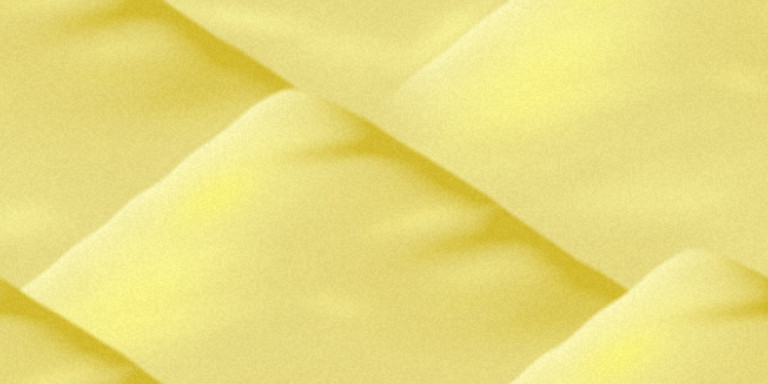
Reproduce this texture procedurally as a Shadertoy shader.

```glsl
// Hazy yellow sand dunes: a staggered, wrapping lattice of soft peaks, painted back to front.
// Each dune has a pale left crest, a lit yellow flank and an ochre shaded right ridge.
// Sheared fractal noise adds windblown streaks, and fine hash noise adds grain.
#define PEAK_A vec2(0.729, 0.221)
#define PEAK_B vec2(1.784, -0.362)
#define LEFT_SLOPE 0.79
#define RIGHT_SLOPE 0.67
#define EDGE_BLUR 0.010
#define STREAK_AMOUNT 0.55
#define GRAIN 0.045
#define HAZE vec3(0.905, 0.858, 0.515)
#define LIGHT vec3(0.972, 0.950, 0.590)
#define YELLOW vec3(0.975, 0.955, 0.440)
#define CREAM vec3(0.990, 0.980, 0.740)
#define OCHRE vec3(0.815, 0.720, 0.150)

float hash(vec2 p) {
    vec3 q = fract(vec3(p.xyx) * 0.1031);
    q += dot(q, q.yzx + 33.33);
    return fract((q.x + q.y) * q.z);
}

float noise(vec2 p) {
    vec2 i = floor(p), f = fract(p);
    f = f * f * (3.0 - 2.0 * f);
    return mix(mix(hash(i), hash(i + vec2(1, 0)), f.x),
               mix(hash(i + vec2(0, 1)), hash(i + vec2(1, 1)), f.x), f.y);
}

float fbm(vec2 p) {
    float sum = 0.0, amp = 0.5;
    for (int i = 0; i < 4; i++) {
        sum += amp * noise(p);
        p = mat2(1.6, 0.6, -0.6, 1.6) * p + 7.3;
        amp *= 0.5;
    }
    return sum / 0.9375;
}

// Soft ellipse; positive tilt raises its right end (y points down)
float blob(vec2 p, vec2 centre, vec2 radius, float tilt) {
    vec2 d = p - centre;
    d.y += tilt * d.x;
    d /= radius;
    return exp(-dot(d, d));
}

// Drop of the dune outline below its peak
float ridge(float x) {
    float right = max(x, 0.0);
    float drop = LEFT_SLOPE * max(-x, 0.0) + RIGHT_SLOPE * right - 0.07 * (1.0 - exp(-right / 0.1));
    return max(drop, 0.0) + 0.012 * exp(-abs(x) / 0.03)
         + 0.012 * (noise(vec2(x * 13.0, 2.0)) - 0.5);
}

// Hazy ground with pale drifting bands
vec3 background(vec2 p) {
    float streak = fbm(vec2(p.x * 3.0, (p.y + 0.12 * p.x) * 9.0) + 4.0);
    float pale = 0.75 * blob(p, vec2(0.64, 0.05), vec2(0.16, 0.035), -0.15);
    pale += 0.70 * blob(p, vec2(1.16, 0.09), vec2(0.09, 0.045), 0.6);
    pale += 0.45 * blob(p, vec2(0.92, 0.13), vec2(0.16, 0.05), -0.1);
    pale += 0.75 * blob(p, vec2(1.42, 0.38), vec2(0.27, 0.045), 0.15);
    pale += 0.65 * blob(p, vec2(1.30, 0.46), vec2(0.18, 0.05), -0.2);
    pale += 0.45 * blob(p, vec2(1.72, 0.53), vec2(0.30, 0.07), 0.0);
    pale += 0.60 * blob(p, vec2(0.04, 0.58), vec2(0.11, 0.05), 0.1);
    pale += 0.45 * blob(p, vec2(0.32, 0.37), vec2(0.20, 0.04), 0.15);
    pale += 0.7 * (streak - 0.48);
    vec3 col = mix(HAZE, LIGHT, clamp(pale, 0.0, 1.0));
    return mix(col, OCHRE, 0.25 * clamp(-pale, 0.0, 1.0));
}

// Sand colour at r, relative to the peak, at a given depth below the outline
vec3 sand(vec2 r, float depth) {
    float s = max(depth, 0.0);
    float streak = fbm(vec2(r.x * 4.0, (r.y + 0.18 * r.x) * 14.0) + 20.0) - 0.5;
    float rightSide = smoothstep(0.04, 0.28, r.x);
    float leftSide = 1.0 - smoothstep(-0.08, 0.12, r.x);

    // Lit flank and soft patches
    float lit = 0.95 * blob(r, vec2(-0.38, 0.53), vec2(0.30, 0.19), 0.35);
    lit += 0.65 * blob(r, vec2(-0.10, 0.19), vec2(0.25, 0.15), 0.5);
    lit += 0.75 * blob(r, vec2(0.37, 0.35), vec2(0.14, 0.035), 0.25);
    lit += 0.50 * blob(r, vec2(0.15, 0.58), vec2(0.08, 0.035), -0.2);
    lit += 0.45 * blob(r, vec2(0.52, 0.49), vec2(0.13, 0.03), 0.15);
    lit += STREAK_AMOUNT * streak;

    // Shaded ridge with streaks trailing down to the left
    float shade = rightSide * (0.85 * exp(-s * s / 0.0045) + 0.25 * exp(-s / 0.13));
    shade += 0.50 * blob(r, vec2(0.20, 0.165), vec2(0.17, 0.026), 0.12);
    shade += 0.45 * blob(r, vec2(0.55, 0.395), vec2(0.20, 0.035), 0.22);
    shade += 0.35 * blob(r, vec2(0.74, 0.58), vec2(0.22, 0.08), 0.2);
    shade += 0.12 * blob(r, vec2(0.35, 0.48), vec2(0.40, 0.30), 0.0);
    shade *= 1.0 + 1.2 * streak;

    vec3 col = mix(HAZE, LIGHT, clamp(lit, 0.0, 1.0));
    col = mix(col, YELLOW, 0.85 * blob(r, vec2(-0.17, 0.29), vec2(0.11, 0.06), 0.4));
    col = mix(col, YELLOW, 0.40 * blob(r, vec2(-0.38, 0.58), vec2(0.20, 0.13), 0.4));
    col = mix(col, OCHRE, clamp(shade, 0.0, 0.9));
    return mix(col, CREAM, 0.85 * leftSide * exp(-s / 0.075));
}

void mainImage(out vec4 fragColor, in vec2 fragCoord) {
    vec2 p = fragCoord / iResolution.xy * vec2(2.0, 1.0);
    p.y = 1.0 - p.y;
    vec3 col = background(p);

    // Rows alternate between the two peaks; columns wrap sideways
    for (int row = 0; row < 3; row++) {
        for (int column = 0; column < 2; column++) {
            vec2 peak = row == 1 ? PEAK_A : PEAK_B + vec2(0.0, float(row / 2));
            vec2 r = p - peak + vec2(2.0 * float(column), 0.0);
            float depth = r.y - ridge(r.x);
            float cover = smoothstep(-EDGE_BLUR, EDGE_BLUR, depth);
            cover *= 1.0 - smoothstep(0.48, 0.78, depth);
            cover *= smoothstep(-0.82, -0.62, r.x) * (1.0 - smoothstep(0.94, 1.08, r.x));
            col = mix(col, sand(r, depth), cover);
        }
    }

    col += GRAIN * (noise(p * 230.0) - 0.5);
    fragColor = vec4(clamp(col, 0.0, 1.0), 1.0);
}
```
